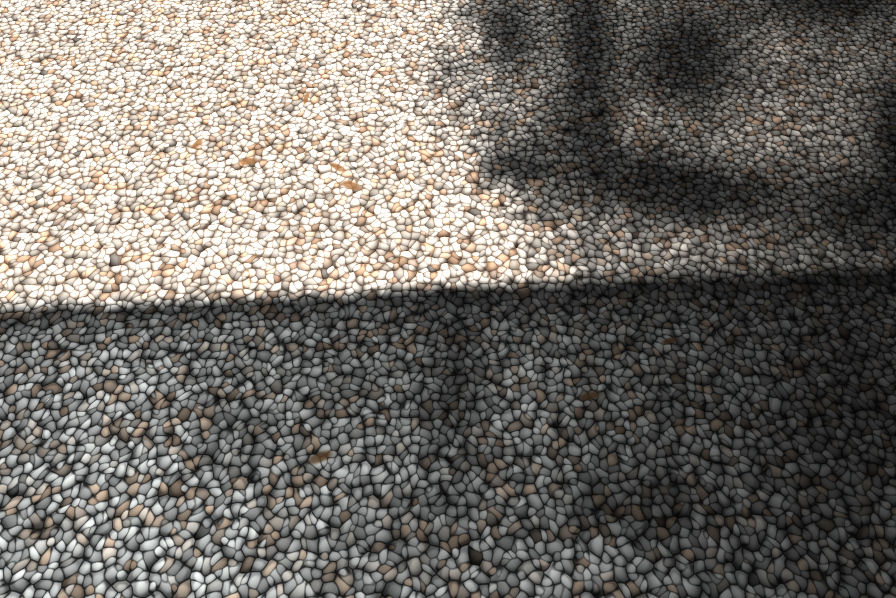
Give the GLSL for this texture, as a WebGL 1 fragment shader.

```glsl
precision highp float;
// Pale gravel receding from the viewer, half in sun and half under a long
// straight shadow, with leafy tree shade at the upper right. Pebbles are
// stretched cellular noise on a tilted plane; soft blobs shape the light.
uniform vec2 u_resolution;

#define HORIZON 2.18
#define PEBBLES vec2(124.0, 235.0)
#define GAP_WIDTH 0.28
#define SUN_COLOR vec3(1.42, 1.37, 1.32)
#define SKY_COLOR vec3(0.97, 1.01, 1.03)
#define EDGE_SOFT 0.017
#define SKY_LEFT 0.83
#define SKY_RIGHT 0.32
#define STONE vec3(0.95, 0.93, 0.90)
#define TAN vec3(0.86, 0.71, 0.59)

vec3 hash3(vec2 c) {
  vec3 k = vec3(dot(c, vec2(127.1, 311.7)), dot(c, vec2(269.5, 183.3)), dot(c, vec2(419.2, 371.9)));
  return fract(sin(k) * 43758.5);
}

// Smooth elliptical falloff around a centre
float blob(vec2 p, float x, float y, float rx, float ry) {
  vec2 d = (p - vec2(x, y)) / vec2(rx, ry);
  return exp(-dot(d, d));
}

// Layered sines for uneven foliage edges
float mottle(vec2 p) {
  float sum = 0.0, amp = 0.5;
  for (int i = 0; i < 4; i++) {
    sum += amp * sin(p.x + 1.7 * sin(p.y * 0.8)) * cos(p.y + 1.3 * sin(p.x * 0.7));
    p = mat2(1.4, 1.1, -1.1, 1.4) * p + 2.3;
    amp *= 0.6;
  }
  return sum;
}

// Colour of the pebble layer; alpha is the openness between stones
vec4 gravel(vec2 p) {
  float depth = 1.0 / (HORIZON - p.y);
  vec2 q = vec2((p.x - 0.75) * depth, depth) * PEBBLES;
  q += 0.10 * sin(q.yx * 2.3 + 1.5 * sin(q * 0.9));
  vec2 cell = floor(q), local = fract(q), nearOffset = vec2(0.0), nearId = cell;
  float first = 9.0, second = 9.0;
  for (int j = -1; j <= 1; j++) {
    for (int i = -1; i <= 1; i++) {
      vec2 g = vec2(float(i), float(j));
      vec3 h = hash3(cell + g);
      vec2 r = local - g - 0.05 - 0.9 * h.xy;
      vec2 axis = vec2(cos(h.z * 6.28), sin(h.z * 6.28));
      float d = length(r + 0.4 * axis * dot(axis, r)) * (0.75 + 0.55 * fract(h.x * 7.0));
      if (d < first) {
        second = first; first = d; nearOffset = r; nearId = cell + g;
      } else {
        second = min(second, d);
      }
    }
  }
  vec3 h = hash3(nearId + 37.0);
  vec3 color = mix(STONE, TAN, smoothstep(0.60, 1.0, h.x) * 0.85);
  color *= 0.66 + 0.46 * h.y;
  vec2 tilt = vec2(h.z - 0.5, 0.55);
  color *= 1.0 + 0.65 * dot(tilt, nearOffset) - 0.18 * first;
  color *= 1.0 - 0.40 * step(0.985, h.z);
  // Stones touch closely in some places and leave deep gaps in others
  float open = smoothstep(0.0, GAP_WIDTH, second - first);
  float pit = smoothstep(0.35, 0.80, first);
  return vec4(color, mix(mix(0.55, 1.0, open), open * 0.6, pit));
}

// x: direct sun, y: sky light
vec2 lighting(vec2 p) {
  float rough = mottle(p * 17.0);
  float dapple = mottle(p * vec2(34.0, 46.0) + 5.0);
  // Leafy shade
  float border = 0.73 + 0.17 * (1.0 - smoothstep(0.54, 0.80, p.y));
  float cover = smoothstep(-0.06, 0.12, p.x - border + 0.05 * rough + 0.04 * dapple);
  float dark = blob(p, 0.84, 0.94, 0.07, 0.07) + blob(p, 0.98, 0.95, 0.04, 0.11)
    + blob(p, 0.98, 0.80, 0.07, 0.06) + blob(p, 1.15, 0.90, 0.11, 0.09)
    + blob(p, 0.86, 0.71, 0.07, 0.05) + blob(p, 1.05, 0.71, 0.10, 0.05)
    + blob(p, 1.18, 0.67, 0.14, 0.05) + blob(p, 1.40, 1.01, 0.15, 0.06)
    + blob(p, 1.47, 0.64, 0.13, 0.08) + blob(p, 1.50, 0.80, 0.05, 0.10);
  float light = blob(p, 0.88, 0.83, 0.07, 0.05) + blob(p, 0.98, 0.60, 0.10, 0.05)
    + blob(p, 1.28, 0.79, 0.10, 0.06) + blob(p, 1.07, 0.80, 0.05, 0.05)
    + blob(p, 1.15, 0.59, 0.08, 0.03) + blob(p, 1.29, 0.93, 0.06, 0.04);
  dark = clamp(dark + 0.15 * rough + 0.15 * dapple, 0.0, 1.0);
  float shade = 0.23 - 0.24 * dark + 0.15 * light + 0.08 * dapple;
  float sun = mix(1.0, clamp(shade, 0.0, 1.0), cover);
  // Long straight shadow
  float above = p.y - (0.488 + 0.045 * p.x) + 0.004 * rough;
  sun *= smoothstep(-EDGE_SOFT, EDGE_SOFT, above);
  float below = 1.0 - smoothstep(-EDGE_SOFT, EDGE_SOFT, above);
  float sky = mix(SKY_LEFT, SKY_RIGHT, smoothstep(0.10, 1.45, p.x));
  sky *= 1.0 + 0.15 * smoothstep(0.35, 0.0, p.y) * step(0.0, 0.35 - p.y);
  float smudge = blob(p, 0.76, 0.36, 0.07, 0.16) + 0.8 * blob(p, 0.39, 0.29, 0.07, 0.08)
    + blob(p, 1.06, 0.16, 0.12, 0.07) + 0.7 * blob(p, 0.56, 0.36, 0.08, 0.08)
    + 0.6 * blob(p, 0.66, 0.10, 0.10, 0.07) + blob(p, 1.42, 0.28, 0.16, 0.22);
  float relief = blob(p, 0.88, 0.32, 0.06, 0.09) + blob(p, 0.98, 0.04, 0.12, 0.06);
  float band = 0.52 * exp(-abs(above + 0.02) / 0.04);
  float lower = (1.0 - 0.36 * min(smudge, 1.0) + 0.25 * relief + 0.10 * rough) * (1.0 - band);
  float upper = 1.05 - 0.45 * dark * cover;
  return vec2(sun, sky * mix(upper, lower, below));
}

// Fallen leaf: slim ellipse at an angle
float leaf(vec2 p, float x, float y, float angle, float size) {
  vec2 d = p - vec2(x, y);
  d = vec2(cos(angle) * d.x + sin(angle) * d.y, cos(angle) * d.y - sin(angle) * d.x);
  return 1.0 - smoothstep(0.5, 1.2, length(d / vec2(size, size * 0.38)));
}

void main() {
  vec2 p = gl_FragCoord.xy / u_resolution.y;
  vec2 light = lighting(p);
  float leaves = leaf(p, 0.33, 0.76, 0.7, 0.014) + leaf(p, 0.415, 0.73, 0.1, 0.018)
    + leaf(p, 0.587, 0.69, -0.3, 0.020) + leaf(p, 0.565, 0.72, -0.5, 0.016)
    + leaf(p, 0.512, 0.836, 1.2, 0.012) + leaf(p, 0.535, 0.235, 0.4, 0.024)
    + leaf(p, 0.987, 0.338, 0.2, 0.020) + leaf(p, 1.12, 0.43, 0.3, 0.015);
  vec3 illum = SUN_COLOR * light.x + SKY_COLOR * light.y * (1.0 - light.x);
  vec3 floorTint = mix(vec3(0.20, 0.20, 0.21), vec3(0.56, 0.51, 0.47), light.x);
  vec3 total = vec3(0.0);
  // Four samples per pixel
  for (int k = 0; k < 4; k++) {
    vec2 shift = vec2(mod(float(k), 2.0), floor(float(k) * 0.5)) * 0.5 - 0.25;
    vec4 stones = gravel(p + shift / u_resolution.y);
    vec3 albedo = stones.rgb * mix(floorTint, vec3(1.0), stones.a);
    albedo = mix(albedo, vec3(0.48, 0.33, 0.20), min(leaves, 1.0) * 0.8);
    total += min(albedo * illum, vec3(1.0));
  }
  gl_FragColor = vec4(total * 0.25, 1.0);
}
```
